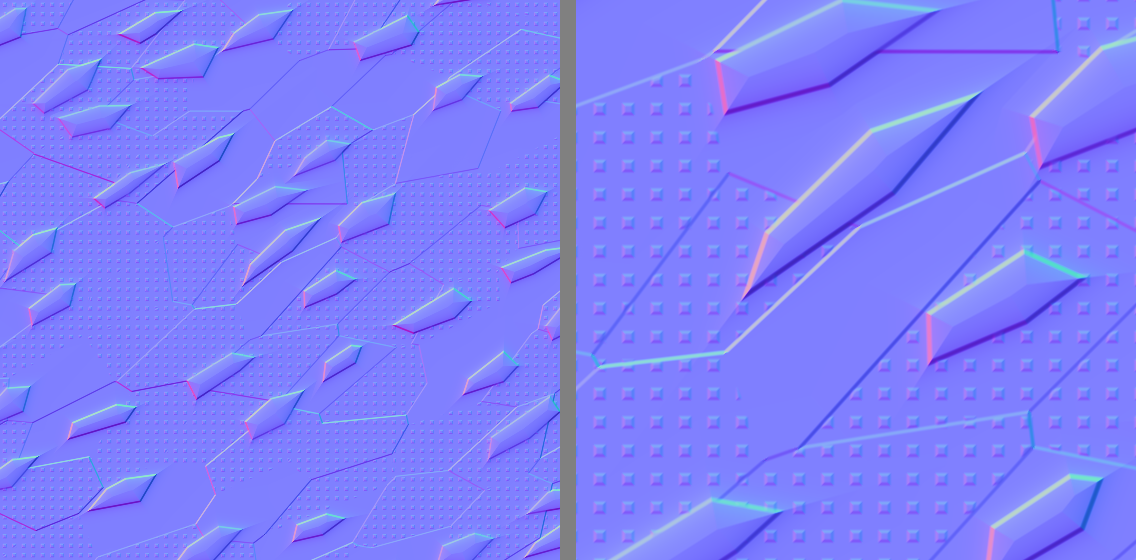
Left, the full canvas; right, a detail of the centre.
Write a WebGL 2 fragment shader that draws this texture map.

```glsl
#version 300 es
precision highp float;

uniform vec2 u_resolution;
out vec4 fragColor;

const float TAU = 6.2831853;
const float GRAIN_ANGLE = 0.53;                // main direction of panels and shards
const float SLOPE_STEP = 0.0007;               // reach of the finite difference

const vec2 PANEL_FREQ = vec2(5.5, 11.5);       // panels per canvas, along and across
const float PANEL_LEVELS = 4.0;
const float PANEL_LEVEL_HEIGHT = 0.0007;
const float SEAM_WIDTH = 0.0014;
const float PLAIN_PANELS = 0.28;               // share of panels without studs

const float STUD_COUNT = 59.0;
const float STUD_HEIGHT = 0.0006;
const float STUD_OUTER = 0.24;
const float STUD_INNER = 0.09;

const vec2 SHARD_CELL = vec2(0.2, 0.12);
const vec2 SHARD_SIZE = vec2(0.061, 0.021);    // half length and half width
const float SHARD_SHARE = 0.8;
const float SHARD_TURN = 0.4;
const int SHARD_SIDES = 5;
const float RIM_HEIGHT = 0.0034;
const float RIM_WIDTH = 0.0017;
const float DOME_HEIGHT = 0.0036;
const float DOME_WIDTH = 0.012;
const float SKIRT_HEIGHT = 0.0018;
const float SKIRT_WIDTH = 0.007;

float hash(vec2 p, float seed) {
    vec3 q = fract(vec3(p.xyx + seed * 7.31) * vec3(0.1031, 0.1030, 0.0973));
    q += dot(q, q.yzx + 33.33);
    return fract((q.x + q.y) * q.z);
}

vec2 hash2(vec2 p, float seed) {
    return vec2(hash(p, seed), hash(p, seed + 1.7));
}

mat2 rotation(float a) {
    return mat2(cos(a), -sin(a), sin(a), cos(a));
}

float panelLevel(vec2 id) {
    return floor(hash(id, 3.0) * PANEL_LEVELS) * PANEL_LEVEL_HEIGHT;
}

// Stepped polygon panels: x is the height, y the stud coverage
vec2 panels(vec2 p) {
    vec2 q = p * PANEL_FREQ, base = floor(q);
    vec2 nearId = base, nextId = base, toNear = vec2(9.0), toNext = vec2(9.0);
    for (int j = -2; j <= 2; j++)
    for (int i = -2; i <= 2; i++) {
        vec2 id = base + vec2(i, j);
        vec2 offset = id + hash2(id, 1.0) - q;
        if (dot(offset, offset) < dot(toNear, toNear)) {
            toNext = toNear; nextId = nearId;
            toNear = offset; nearId = id;
        } else if (dot(offset, offset) < dot(toNext, toNext)) {
            toNext = offset; nextId = id;
        }
    }
    vec2 across = normalize(toNext - toNear);
    float seam = dot(0.5 * (toNear + toNext), across) / length(across * PANEL_FREQ);
    float inside = smoothstep(-SEAM_WIDTH, SEAM_WIDTH, seam);
    float height = mix(panelLevel(nextId), panelLevel(nearId), inside);
    float studded = step(PLAIN_PANELS, hash(nearId, 5.0));
    return vec2(height, studded * smoothstep(0.0, 0.003, seam));
}

// Signed distance to one irregular stretched polygon
float shardDistance(vec2 q, vec2 id) {
    q = rotation(SHARD_TURN * (hash(id, 11.0) - 0.5)) * q;
    vec2 size = SHARD_SIZE * mix(vec2(0.75), vec2(1.2), hash2(id, 13.0));
    float d = -1.0;
    for (int k = 0; k < SHARD_SIDES; k++) {
        float seed = 17.0 + float(k) * 2.3;
        float a = (float(k) + 0.7 * hash(id, seed)) * TAU / float(SHARD_SIDES);
        vec2 n = vec2(cos(a), sin(a)) / size;
        float reach = mix(0.7, 1.0, hash(id, seed + 0.9));
        d = max(d, (dot(n, q) - reach) / length(n));
    }
    return d;
}

// Distance to the union of the scattered shards
float shards(vec2 p) {
    vec2 base = floor(p / SHARD_CELL);
    float d = 1.0;
    for (int j = -1; j <= 1; j++)
    for (int i = -1; i <= 1; i++) {
        vec2 id = base + vec2(i, j);
        if (hash(id, 7.0) > SHARD_SHARE) continue;
        vec2 centre = (id + 0.25 + 0.5 * hash2(id, 9.0)) * SHARD_CELL;
        d = min(d, shardDistance(p - centre, id));
    }
    return d;
}

float studs(vec2 p) {
    vec2 q = abs(fract(p * STUD_COUNT) - 0.5);
    return STUD_HEIGHT * (1.0 - smoothstep(STUD_INNER, STUD_OUTER, max(q.x, q.y)));
}

float surface(vec2 p) {
    vec2 g = rotation(GRAIN_ANGLE) * p + 20.0;
    vec2 panel = panels(g);
    float d = shards(g);
    float outside = smoothstep(-RIM_WIDTH, RIM_WIDTH, d);
    float rim = RIM_HEIGHT * (1.0 - outside);
    float dome = DOME_HEIGHT * (1.0 - exp(min(d, 0.0) / DOME_WIDTH));
    float skirt = SKIRT_HEIGHT * exp(-max(d, 0.0) / SKIRT_WIDTH);
    return (panel.x + studs(p) * panel.y) * outside + rim + dome + skirt;
}

void main() {
    vec2 p = gl_FragCoord.xy / min(u_resolution.x, u_resolution.y);
    vec2 e = vec2(SLOPE_STEP, 0.0);
    vec2 slope = vec2(surface(p + e.xy) - surface(p - e.xy),
                      surface(p - e.yx) - surface(p + e.yx)) / (2.0 * SLOPE_STEP);
    vec3 normal = normalize(vec3(slope, 1.0));
    fragColor = vec4(0.5 + 0.5 * normal, 1.0);
}
```
